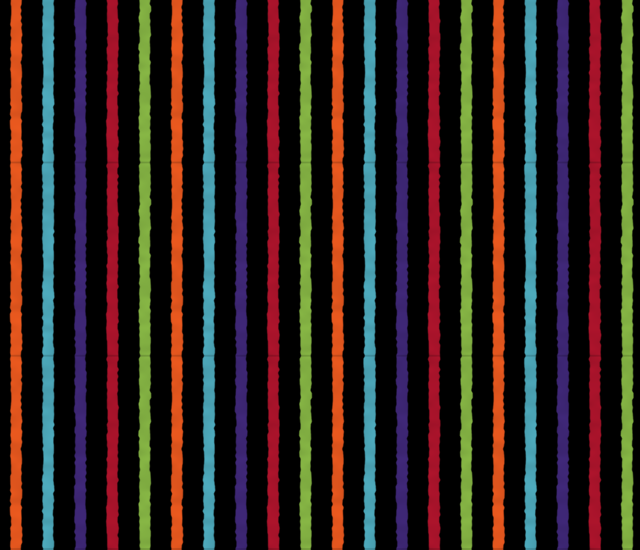
This pattern is drawn by a WebGL 1 fragment shader. Its source:

```glsl
precision highp float;
// Rough-edged vertical stripes in five repeating colours on black, with faint tile seams.

uniform vec2 u_resolution;

// Lengths are fractions of the canvas width.
#define PITCH 0.05025
#define HALF_WIDTH 0.0086
#define TILE_HEIGHT 0.302
#define SEAM_OFFSET 0.0015
#define SEAM_WIDTH 0.0012
#define SEAM_DARKNESS 0.16
#define EDGE_SOFTNESS 0.0016
#define EDGE_ROUGHNESS 0.0030
#define FINE_CELLS 56.0
#define COARSE_CELLS 14.0
#define MOTTLE 0.10

float hash(vec2 p) {
    return fract(sin(dot(p, vec2(127.1, 311.7))) * 43758.55);
}

// Value noise along t in 0..1 that wraps after the given number of cells.
float wrappedNoise(float t, float cells, float seed) {
    float x = t * cells;
    float cell = floor(x);
    float f = x - cell;
    f = f * f * (3.0 - 2.0 * f);
    float a = hash(vec2(mod(cell, cells), seed));
    float b = hash(vec2(mod(cell + 1.0, cells), seed));
    return mix(a, b, f);
}

// Displacement of one stripe edge: tight bristles over a slower drift.
float edgeOffset(float t, float seed) {
    float fine = wrappedNoise(t, FINE_CELLS, seed) - 0.5;
    float coarse = wrappedNoise(t, COARSE_CELLS, seed + 31.0) - 0.5;
    return EDGE_ROUGHNESS * (0.75 * fine + 0.35 * coarse);
}

vec3 stripeColor(float index) {
    if (index < 0.5) return vec3(0.885, 0.335, 0.115); // orange
    if (index < 1.5) return vec3(0.295, 0.645, 0.715); // turquoise
    if (index < 2.5) return vec3(0.240, 0.150, 0.455); // violet
    if (index < 3.5) return vec3(0.655, 0.075, 0.165); // crimson
    return vec3(0.510, 0.690, 0.260);                  // green
}

void main() {
    float pixel = 1.0 / u_resolution.x;
    vec2 p = gl_FragCoord.xy * pixel;

    // Stripe and tile coordinates
    float index = mod(floor(p.x / PITCH), 5.0);
    float x = (fract(p.x / PITCH) - 0.5) * PITCH;
    float t = fract((p.y - SEAM_OFFSET) / TILE_HEIGHT);

    // Each side frays independently
    float side = step(0.0, x);
    float edge = HALF_WIDTH + edgeOffset(t, index * 2.0 + side + 1.0);
    float softness = max(EDGE_SOFTNESS, 0.75 * pixel);
    float coverage = 1.0 - smoothstep(-softness, softness, abs(x) - edge);

    // Gentle unevenness of the pigment
    float across = 0.5 + 0.5 * x / HALF_WIDTH;
    float mottle = mix(wrappedNoise(t, 28.0, index + 61.0),
                       wrappedNoise(t, 28.0, index + 83.0), clamp(across, 0.0, 1.0));
    vec3 color = stripeColor(index) * (1.0 + MOTTLE * (mottle - 0.5));

    // Darker line where tiles meet
    float seamDistance = min(t, 1.0 - t) * TILE_HEIGHT;
    float seam = 1.0 - smoothstep(0.0, SEAM_WIDTH + pixel, seamDistance);
    color *= 1.0 - SEAM_DARKNESS * seam;

    gl_FragColor = vec4(color * coverage, 1.0);
}
```
